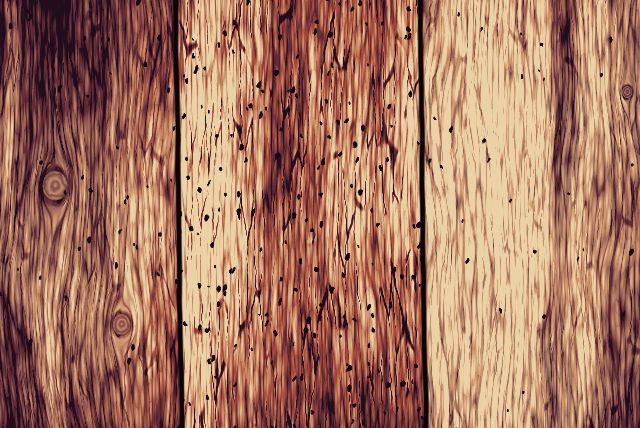
Write a Shadertoy shader that draws this texture.

```glsl
// Three weathered upright planks with warped grain, knots, cracks and worm holes.

const vec3 DARK  = vec3(0.13, 0.05, 0.11);
const vec3 PLUM  = vec3(0.38, 0.17, 0.21);
const vec3 RUST  = vec3(0.66, 0.30, 0.23);
const vec3 TAUPE = vec3(0.59, 0.43, 0.37);
const vec3 TAN   = vec3(0.80, 0.57, 0.42);
const vec3 CREAM = vec3(0.92, 0.82, 0.65);

const float SEAM_X[2] = float[2](0.426, 0.998);
// Knots: centre and radius
const vec3 KNOTS[3] = vec3[3](vec3(0.129, 0.566, 0.034),
                              vec3(0.285, 0.242, 0.024),
                              vec3(1.470, 0.785, 0.014));

vec2 hash2(vec2 p) {
    vec3 q = fract(p.xyx * vec3(0.1031, 0.1030, 0.0973));
    q += dot(q, q.yzx + 33.33);
    return fract((q.xx + q.yz) * q.zy);
}

// Cellular noise: nearest distance, second distance, random id of the nearest cell
vec3 cells(vec2 p) {
    vec2 base = floor(p);
    vec3 res = vec3(8.0, 8.0, 0.0);
    for (int j = -1; j <= 1; j++)
    for (int i = -1; i <= 1; i++) {
        vec2 cell = base + vec2(i, j);
        float d = length(cell + hash2(cell) - p);
        if (d < res.x) res = vec3(d, res.x, hash2(cell + 71.0).x);
        else res.y = min(res.y, d);
    }
    return res;
}

// Layered sines, roughly -1 to 1
float waves(vec2 p, float seed) {
    float sum = 0.0, amp = 0.5;
    for (int i = 0; i < 4; i++) {
        p = mat2(0.8, 0.6, -0.6, 0.8) * p * 1.7 + seed;
        sum += amp * sin(p.x + 1.3 * sin(p.y));
        amp *= 0.6;
    }
    return sum;
}

// Soft elliptical patch of lighter or darker wood
float stain(vec2 p, vec2 centre, vec2 radius, float amount) {
    vec2 d = (p - centre) / radius;
    return amount * exp(-dot(d, d));
}

// Broad light and dark areas of each plank
float plankTone(vec2 p, float plank) {
    if (plank < 0.5)
        return 0.51 + stain(p, vec2(0.17, 0.92), vec2(0.16, 0.32), -0.27)
                    + stain(p, vec2(0.02, 0.78), vec2(0.02, 0.22), 0.42)
                    + stain(p, vec2(0.13, 0.08), vec2(0.022, 0.20), 0.45)
                    + stain(p, vec2(0.33, 0.55), vec2(0.06, 0.45), 0.18)
                    + stain(p, vec2(0.03, 0.20), vec2(0.06, 0.15), -0.14);
    if (plank < 1.5)
        return 0.63 + stain(p, vec2(0.46, 0.45), vec2(0.09, 0.80), 0.30)
                    + stain(p, vec2(0.66, 0.62), vec2(0.06, 0.32), -0.22)
                    + stain(p, vec2(0.87, 0.85), vec2(0.06, 0.35), -0.16)
                    + stain(p, vec2(0.84, 0.05), vec2(0.17, 0.25), -0.26)
                    + stain(p, vec2(0.97, 0.60), vec2(0.03, 0.50), 0.18);
    return 0.90 + stain(p, vec2(1.33, 0.85), vec2(0.035, 0.45), -0.52)
                + stain(p, vec2(1.30, 0.10), vec2(0.025, 0.20), -0.30)
                + stain(p, vec2(1.47, 0.60), vec2(0.06, 0.50), -0.20)
                + stain(p, vec2(1.48, 0.04), vec2(0.07, 0.28), -0.45);
}

vec3 woodColor(float tone, float redness) {
    vec3 col = mix(DARK, PLUM, smoothstep(0.0, 0.25, tone));
    col = mix(col, mix(TAUPE, RUST, redness), smoothstep(0.25, 0.50, tone));
    col = mix(col, TAN, smoothstep(0.48, 0.70, tone));
    return mix(col, CREAM, smoothstep(0.68, 0.92, tone));
}

void mainImage(out vec4 fragColor, in vec2 fragCoord) {
    vec2 uv = fragCoord / iResolution.xy;
    vec2 p = uv * vec2(1.5, 1.0);
    float px = 1.0 / iResolution.y;

    // Slightly leaning seams split the planks
    float plank = 0.0, seamDist = 9.0;
    for (int i = 0; i < 2; i++) {
        float x = SEAM_X[i] - 0.014 * p.y + 0.002 * waves(vec2(1.0, p.y * 9.0), float(i));
        plank += step(x, p.x);
        seamDist = min(seamDist, abs(p.x - x));
    }
    float middle = 1.0 - abs(plank - 1.0);

    // Grain coordinate, bent by slow waves and pushed around the knots
    float bend = mix(0.020, 0.010, middle);
    float grain = p.x + bend * waves(p * vec2(6.0, 2.5), plank * 7.0 + 2.0);
    float knotTone = 0.0, knotMask = 0.0, knotRim = 0.0;
    for (int i = 0; i < 3; i++) {
        vec2 d = p - KNOTS[i].xy;
        float r = KNOTS[i].z;
        float u = length(d * vec2(1.0, 0.85)) / r;
        float flow = length(d * vec2(1.0, 0.5)) / r;
        grain -= d.x * exp(-0.08 * flow * flow) / (flow * flow + 0.3);
        float inside = 1.0 - smoothstep(0.8, 1.0, u);
        knotTone += inside * (0.56 + 0.12 * sin(u * 17.0 + 2.0 * waves(d * 60.0, 1.0)));
        knotMask += inside;
        knotRim += exp(-pow((u - 1.0) / 0.18, 2.0));
    }
    knotMask = min(knotMask, 1.0);
    vec2 g = vec2(grain, p.y);

    // Fibres: coarse strands, fine short strands, slow bands and blotches
    vec3 coarse = cells(g * vec2(72.0, 3.5) + plank * 31.0);
    vec3 fine = cells(g * vec2(150.0, 16.0) + 17.0);
    float tone = plankTone(g, plank) + 0.05;
    tone += 0.32 * (0.45 - coarse.x) + 0.45 * (0.45 - fine.x);
    tone += 0.16 * (coarse.z - 0.5) + 0.16 * (fine.z - 0.5);
    tone += 0.08 * waves(g * vec2(42.0, 1.2), plank + 4.0);
    tone += 0.13 * waves(g * vec2(9.0, 2.2), plank * 3.0 + 1.0);
    tone -= 0.24 * (1.0 - smoothstep(0.0, 0.2, coarse.y - coarse.x));
    tone = mix(tone, knotTone, knotMask) - 0.28 * knotRim;

    // Broken, nearly straight cracks with pale lips
    vec3 split = cells(g * vec2(44.0, 4.5) + vec2(0.10 * waves(p * 45.0, 3.0), 0.0));
    float edge = split.y - split.x;
    float broken = smoothstep(0.0, 0.4, waves(p * vec2(24.0, 11.0), 5.0) + 0.15 * middle);
    broken *= mix(0.45, 1.0, middle) * (1.0 - knotMask);
    tone += 0.12 * broken * (1.0 - smoothstep(0.10, 0.30, edge));
    tone -= 0.75 * broken * (1.0 - smoothstep(0.02, 0.11, edge));

    // Small ragged worm holes, most frequent in the middle plank
    vec3 worm = cells((p + 0.004 * waves(p * 60.0, 8.0)) * vec2(44.0, 28.0));
    float density = plank < 0.5 ? 0.08 : mix(0.04, 0.28, middle);
    float radius = 0.06 + 0.13 * fract(worm.z * 37.0);
    float hole = (1.0 - smoothstep(radius, radius + 0.08, worm.x)) * step(worm.z, density);

    // Darkened borders, plank hue and the open seams
    vec2 c = uv - 0.5;
    tone -= 0.40 * pow(dot(c, c) * 2.0, 2.0) + 0.15 * exp(-seamDist * 110.0);
    float leftRed = mix(0.25, 0.75, smoothstep(0.22, 0.38, p.x));
    float redness = plank < 0.5 ? leftRed : mix(0.15, 0.95, middle);
    redness = clamp(redness + 0.2 * waves(p * 4.0, 6.0), 0.0, 1.0);
    vec3 col = woodColor(tone, redness);
    col = mix(col, DARK * 0.7, hole);
    float seam = 1.0 - smoothstep(0.0055 - px, 0.0065 + px, seamDist);
    fragColor = vec4(mix(col, DARK * 0.35, seam), 1.0);
}
```
